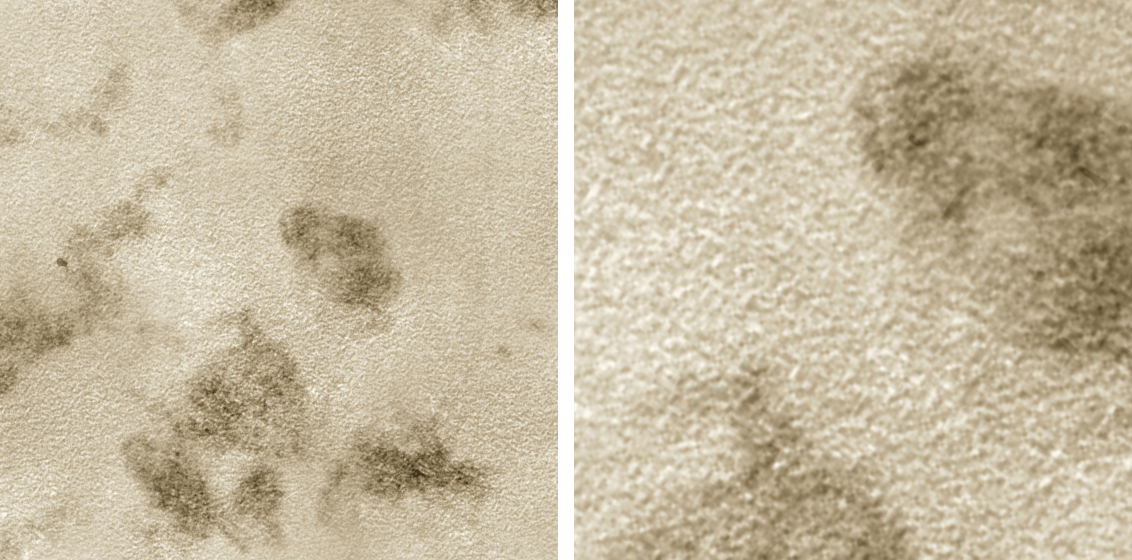
Left, the full canvas; right, a detail of the centre.
Give the GLSL for this texture, as a WebGL 1 fragment shader.

```glsl
precision highp float;
// Aged, stained plaster: cloudy beige ground, fine grit, crumbly brown blotches, chips and scratches.
uniform vec2 u_resolution;

// Palette, dark to light
const vec3 INK    = vec3(0.25, 0.20, 0.11);
const vec3 UMBER  = vec3(0.46, 0.40, 0.27);
const vec3 BROWN  = vec3(0.60, 0.53, 0.40);
const vec3 TAN    = vec3(0.69, 0.63, 0.51);
const vec3 SAND   = vec3(0.77, 0.71, 0.60);
const vec3 BEIGE  = vec3(0.82, 0.78, 0.68);
const vec3 CREAM  = vec3(0.88, 0.85, 0.78);
const vec3 CHALK  = vec3(0.98, 0.97, 0.92);

// Tuning
const float BASE_TONE     = 0.818;
const float CLOUD_SCALE   = 3.6;
const float CLOUD_AMOUNT  = 0.20;
const float STREAK_AMOUNT = 0.02;
const float STAIN_SCALE   = 5.0;
const float STAIN_DEPTH   = 0.29;
const float CRUMBLE       = 0.22;
const float GRIT_SCALE    = 225.0;
const float GRIT_AMOUNT   = 0.13;
const float DUST_SCALE    = 400.0;
const float DUST_AMOUNT   = 0.11;
const float SPECK_DEPTH   = 0.16;
const float FLAKE_AMOUNT  = 0.10;
const float CHIP_CELLS    = 5.0;
const float CHIP_CHANCE   = 0.13;
const float CHIP_DEPTH    = 0.26;
const float SCRATCH_WIDTH = 0.0014;
const vec2  LIGHT_STEP    = vec2(-0.0012, 0.0010);
const mat2  TILT          = mat2(0.83, 0.56, -0.56, 0.83);

float hash(vec2 p) {
  vec3 q = fract(p.xyx * 0.1031);
  q += dot(q, q.yzx + 33.33);
  return fract((q.x + q.y) * q.z);
}

float noise(vec2 p) {
  vec2 i = floor(p), f = fract(p);
  f = f * f * (3.0 - 2.0 * f);
  return mix(mix(hash(i), hash(i + vec2(1, 0)), f.x),
             mix(hash(i + vec2(0, 1)), hash(i + vec2(1, 1)), f.x), f.y);
}

float fbm(vec2 p) {
  float sum = 0.0, weight = 0.5, total = 0.0;
  for (int i = 0; i < 5; i++) {
    sum += weight * noise(p);
    total += weight;
    weight *= 0.5;
    p = mat2(1.6, 1.2, -1.2, 1.6) * p + 17.3;
  }
  return sum / total;
}

float segmentDistance(vec2 p, vec2 a, vec2 b) {
  vec2 ab = b - a;
  return length(p - a - ab * clamp(dot(p - a, ab) / dot(ab, ab), 0.0, 1.0));
}

float softBand(vec2 p, vec2 a, vec2 b, float width) {
  float d = segmentDistance(p, a, b) / width;
  return exp(-d * d);
}

// Damp areas: a diagonal below the middle, the upper right edge, the lower left edge
float dampness(vec2 p) {
  float damp = softBand(p, vec2(0.42, 0.38), vec2(0.78, 0.14), 0.15);
  damp = max(damp, softBand(p, vec2(0.50, 1.02), vec2(0.95, 0.99), 0.11));
  return max(damp, softBand(p, vec2(0.0, 0.04), vec2(0.42, 0.06), 0.10));
}

// Isolated dark chips, at most one per grid cell
float chips(vec2 p) {
  vec2 cell = floor(p * CHIP_CELLS);
  float seed = hash(cell + 61.0);
  vec2 center = 0.25 + 0.5 * vec2(hash(cell + 7.0), hash(cell + 29.0));
  vec2 d = fract(p * CHIP_CELLS) - center;
  float angle = 6.283 * hash(cell + 43.0);
  d = mat2(cos(angle), sin(angle), -sin(angle), cos(angle)) * d;
  float radius = mix(0.04, 0.10, hash(cell + 83.0));
  float r = length(d * vec2(1.0, 1.5)) / radius + 2.2 * (fbm(p * 55.0) - 0.5);
  return step(seed, CHIP_CHANCE) * (1.0 - smoothstep(0.7, 1.0, r));
}

// A few short, slightly bent scratches
float scratches(vec2 p) {
  float mark = 0.0;
  p += 0.012 * (noise(p * 18.0) - 0.5);
  for (int i = 0; i < 4; i++) {
    float k = float(i);
    vec2 a = vec2(hash(vec2(k, 5.0)), hash(vec2(k, 11.0)));
    float angle = 0.5 + 1.1 * hash(vec2(k, 19.0));
    float d = segmentDistance(p, a, a + 0.06 * vec2(cos(angle), sin(angle)));
    mark = max(mark, 1.0 - smoothstep(0.3, 1.0, d / SCRATCH_WIDTH));
  }
  return mark;
}

// Moves a colour on towards the next lighter one until its red reaches the tone
vec3 climb(vec3 c, vec3 next, float tone) {
  return mix(c, next, clamp((tone - c.r) / (next.r - c.r), 0.0, 1.0));
}

vec3 palette(float tone) {
  vec3 c = climb(climb(climb(INK, UMBER, tone), BROWN, tone), TAN, tone);
  c = climb(climb(c, SAND, tone), BEIGE, tone);
  return climb(climb(c, CREAM, tone), CHALK, tone);
}

void main() {
  vec2 p = gl_FragCoord.xy / u_resolution.y;
  vec2 q = TILT * p;
  float damp = dampness(p);

  // Soft clouds and faint vertical streaks
  float tone = BASE_TONE + CLOUD_AMOUNT * (fbm(p * CLOUD_SCALE + 3.7) - 0.5);
  tone += STREAK_AMOUNT * (noise(p * vec2(55.0, 6.0)) - 0.5);

  // Blotches that crumble into patches and grains
  vec2 warp = vec2(noise(p * 9.0 + 40.0), noise(p * 9.0 + 80.0)) - 0.5;
  float spread = fbm(p * STAIN_SCALE + 0.6 * warp + 21.0) - 0.08 + 0.16 * damp;
  spread += CRUMBLE * (fbm(q * 26.0 + 5.0) - 0.5);
  float stain = smoothstep(0.53, 0.83, spread);
  float mottle = 0.5 * noise(q * 95.0) + 0.5 * noise(q * 210.0 + 9.0);
  tone -= STAIN_DEPTH * stain * (0.2 + 1.6 * mottle);

  // Dark specks, mostly on the stains, and pale flakes around them
  float speck = smoothstep(0.72, 0.88, noise(q * 120.0 + 33.0));
  tone -= SPECK_DEPTH * speck * (0.15 + 0.7 * stain);
  float flake = smoothstep(0.56, 0.66, fbm(q * 30.0 + 50.0)) * smoothstep(0.45, 0.7, mottle);
  tone += FLAKE_AMOUNT * flake * (0.2 + 0.8 * damp);

  tone -= CHIP_DEPTH * chips(p);
  tone += 0.07 * scratches(p);

  // Side-lit grit and fine dust, rougher on the stains
  float relief = noise((q - LIGHT_STEP) * GRIT_SCALE) - noise((q + LIGHT_STEP) * GRIT_SCALE);
  float roughness = 0.6 + 0.8 * noise(p * 7.0 + 13.0) + 0.6 * stain;
  tone += roughness * (GRIT_AMOUNT * relief + DUST_AMOUNT * (noise(q * DUST_SCALE) - 0.5));

  gl_FragColor = vec4(palette(tone), 1.0);
}
```
